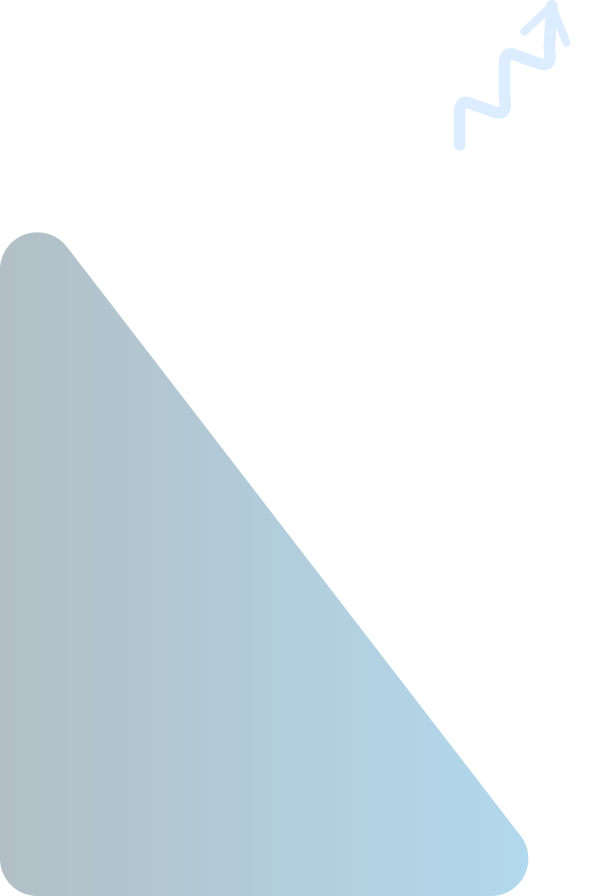
Give the GLSL for this background, as a WebGL 1 fragment shader.

```glsl
precision highp float;
// A white page with a large round-cornered right triangle, shaded left to right,
// and a small pale arrow that climbs in wavy steps near the top right.
// Both are distance fields built from line segments, in units of canvas height.

uniform vec2 u_resolution;

float segmentDistance(vec2 p, vec2 a, vec2 b) {
  vec2 ap = p - a, ab = b - a;
  return length(ap - ab * clamp(dot(ap, ab) / dot(ab, ab), 0.0, 1.0));
}

// Quadratic curve from a to c, pulled towards b, as short segments
float bendDistance(vec2 p, vec2 a, vec2 b, vec2 c) {
  float d = 1e3;
  vec2 last = a;
  for (int i = 1; i <= 6; i++) {
    float t = float(i) / 6.0;
    vec2 next = mix(mix(a, b, t), mix(b, c, t), t);
    d = min(d, segmentDistance(p, last, next));
    last = next;
  }
  return d;
}

// Right triangle grown by a radius, which rounds its corners
float triangleDistance(vec2 p) {
  vec2 corner = vec2(0.0417), top = vec2(0.0417, 0.699), right = vec2(0.548, 0.0417);
  float d = min(segmentDistance(p, corner, top),
            min(segmentDistance(p, corner, right), segmentDistance(p, top, right)));
  vec2 share = (p - corner) / vec2(right.x - corner.x, top.y - corner.y);
  bool inside = min(share.x, share.y) > 0.0 && share.x + share.y < 1.0;
  return (inside ? -d : d) - 0.0417;
}

// Two wavy steps, a last riser and a two-stroke head; one step is about one unit wide
float arrowDistance(vec2 p) {
  vec2 stride = vec2(1.0, 1.08), tip = vec2(2.06, 3.1);
  float shaft = segmentDistance(p, 2.0 * stride, tip);
  for (int i = 0; i < 2; i++) {
    vec2 q = p - float(i) * stride;
    shaft = min(shaft, segmentDistance(q, vec2(0.0), vec2(0.0, 0.7)));
    shaft = min(shaft, bendDistance(q, vec2(0.0, 0.7), vec2(0.0, 1.02), vec2(0.23, 0.925)));
    shaft = min(shaft, segmentDistance(q, vec2(0.23, 0.925), vec2(0.78, 0.73)));
    shaft = min(shaft, bendDistance(q, vec2(0.78, 0.73), vec2(1.02, 0.65), vec2(1.02, 0.91)));
    shaft = min(shaft, segmentDistance(q, vec2(1.02, 0.91), stride));
  }
  float head = min(segmentDistance(p, tip, vec2(1.445, 2.526)),
                   segmentDistance(p, tip, vec2(2.383, 2.279)));
  return min(shaft - 0.13, head - 0.09);
}

// Coverage of a shape, with an edge one pixel soft
float cover(float d) {
  return clamp(0.5 - d * u_resolution.y, 0.0, 1.0);
}

void main() {
  vec2 p = gl_FragCoord.xy / u_resolution.y;
  vec3 color = vec3(1.0);

  // Triangle, grey to sky blue
  vec3 shade = mix(vec3(0.70, 0.75, 0.775), vec3(0.70, 0.85, 0.93), clamp(p.x / 0.59, 0.0, 1.0));
  color = mix(color, shade, cover(triangleDistance(p)));

  // Arrow
  float arrowScale = 0.05;
  float arrow = arrowDistance((p - vec2(0.513, 0.8385)) / arrowScale) * arrowScale;
  color = mix(color, vec3(0.86, 0.93, 0.995), cover(arrow));

  gl_FragColor = vec4(color, 1.0);
}
```
